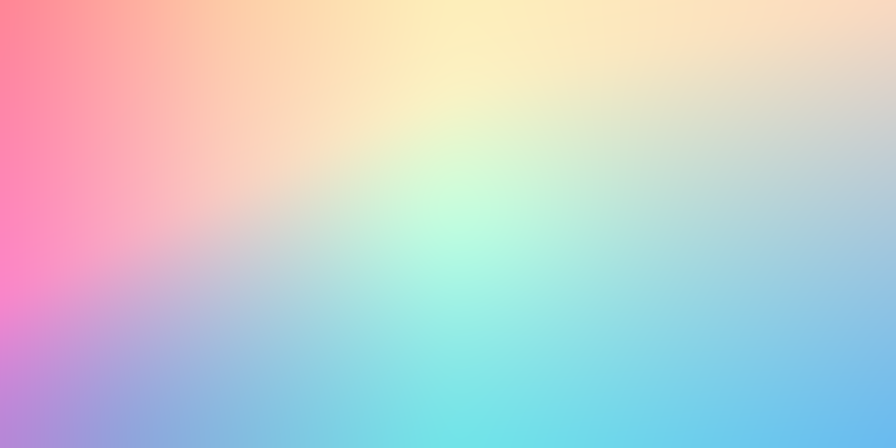
Give the GLSL for this background, as a Shadertoy shader.

```glsl
const vec3 CORAL   = vec3(1.00, 0.50, 0.58);
const vec3 APRICOT = vec3(0.995, 0.80, 0.65);
const vec3 CREAM   = vec3(0.995, 0.945, 0.73);
const vec3 PEACH   = vec3(0.995, 0.85, 0.75);
const vec3 ORCHID  = vec3(0.74, 0.51, 0.84);
const vec3 PERI    = vec3(0.55, 0.64, 0.86);
const vec3 CYAN    = vec3(0.44, 0.91, 0.91);
const vec3 SKY     = vec3(0.41, 0.725, 0.94);
const vec3 MINT_LIFT = vec3(0.0, 0.075, 0.025);

// Positive part of v with its corner rounded over the width k
float softPositive(float v, float k) {
    return 0.5 * (v + sqrt(v * v + k * k));
}

// Linear ramp from a to b with rounded ends
float softRamp(float v, float a, float b, float k) {
    return clamp((softPositive(v - a, k) - softPositive(v - b, k)) / (b - a), 0.0, 1.0);
}

// Four colours in a row: the outer two lie at 0 and 1
vec3 fourStops(float x, vec3 c0, vec3 c1, vec3 c2, vec3 c3, float x1, float x2, float k) {
    vec3 color = mix(c0, c1, softRamp(x, 0.0, x1, k));
    color = mix(color, c2, softRamp(x, x1, x2, k));
    return mix(color, c3, softRamp(x, x2, 1.0, k));
}

// Depth at which the warm sky gives way: steep on the left, shallow on the right
float horizonDepth(float x) {
    float steep = 0.67 - 0.95 * x;
    float shallow = 0.38 * (1.0 - x);
    return shallow + softPositive(steep - shallow, 0.05);
}

// Share of the cool colours, rising from the horizon to the bottom
float coolShare(float depth, float horizon, float curve) {
    float t = softPositive(depth - horizon, 0.05) / (1.0 - horizon);
    return 1.0 - pow(1.0 - clamp(t, 0.0, 1.0), curve);
}

float glow(vec2 p, vec2 center, vec2 radius) {
    vec2 q = (p - center) / radius;
    return exp(-dot(q, q));
}

void mainImage(out vec4 fragColor, in vec2 fragCoord) {
    vec2 uv = fragCoord / iResolution.xy;
    float depth = 1.0 - uv.y;

    // Warm band, turning pinker with depth on the left
    vec3 warm = fourStops(uv.x, CORAL, APRICOT, CREAM, PEACH, 0.25, 0.5, 0.04);
    warm.b += 0.3 * depth * (1.0 - uv.x);

    // Cool band along the bottom
    vec3 cool = fourStops(uv.x, ORCHID, PERI, CYAN, SKY, 0.14, 0.5, 0.04);

    // Blend across the horizon
    float curve = mix(1.55, 1.2, smoothstep(0.2, 0.6, uv.x));
    vec3 color = mix(warm, cool, coolShare(depth, horizonDepth(uv.x), curve));

    // Mint light in the middle
    color += MINT_LIFT * glow(uv, vec2(0.5, 0.51), vec2(0.18, 0.24));

    fragColor = vec4(clamp(color, 0.0, 1.0), 1.0);
}
```
